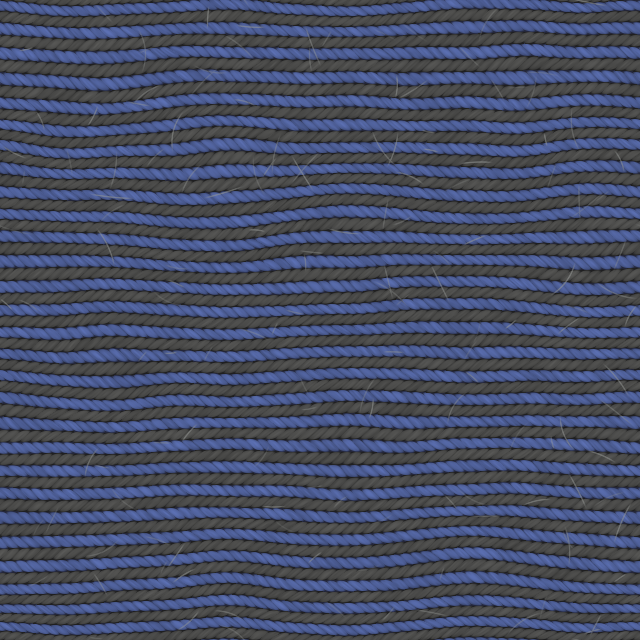
Give the GLSL for this texture, as a three.js fragment shader.

```glsl
// Knitted cloth: 28 pairs of blue and charcoal rows of slanted stitches, 60 across.
// Rows are bent by wrapping noise, each stitch is a sheared soft oval with fine
// yarn grain, and loose pale hairs are scattered on a wrapping grid.
varying vec2 vUv;

float hash(vec2 p) {
  vec3 q = fract(vec3(p.xyx) * vec3(0.1031, 0.1030, 0.0973));
  q += dot(q, q.yzx + 33.33);
  return fract((q.x + q.y) * q.z);
}

// Value noise that repeats after a whole number of cells
float noise(vec2 p, vec2 period) {
  vec2 i = floor(p), f = fract(p);
  f = f * f * (3.0 - 2.0 * f);
  vec2 a = mod(i, period), b = mod(i + 1.0, period);
  return mix(mix(hash(a), hash(vec2(b.x, a.y)), f.x),
             mix(hash(vec2(a.x, b.y)), hash(b), f.x), f.y);
}

// Uneven tension that lifts and lowers the rows
float rowBend(vec2 uv) {
  float broad = noise(uv * vec2(5.0, 7.0) + 0.3, vec2(5.0, 7.0)) - 0.5;
  float small = noise(uv * vec2(11.0, 13.0), vec2(11.0, 13.0)) - 0.5;
  return 0.021 * broad + 0.007 * small;
}

vec3 knit(vec2 uv) {
  float y = (uv.y + rowBend(uv)) * 56.0 + 0.5;
  float row = mod(floor(y), 56.0);
  float v = fract(y) - 0.5;
  float isBlue = mod(row, 2.0);

  // Blue stitches fall to the right, charcoal ones rise
  float lean = mix(-1.25, 1.15, isBlue);
  float s = uv.x * 60.0 + lean * v + hash(vec2(row, 7.0));
  s += 0.25 * (noise(vec2(uv.x * 30.0, y), vec2(30.0, 56.0)) - 0.5);
  float q = fract(s) - 0.5;
  float stitch = hash(vec2(mod(floor(s), 60.0), row + 90.0));

  // Rounded strand: 0 along its middle, 1 at its rim
  float rim = 2.8 * q * q + 1.1 * pow(abs(2.0 * v), 3.0);
  float gap = smoothstep(0.6, 1.4, rim);
  float grain = noise(vec2(s * 5.0, y * 2.0), vec2(300.0, 112.0)) - 0.5;
  float light = 1.10 - 0.24 * rim + 0.16 * grain + 0.12 * (stitch - 0.5);
  light += 0.10 * v;

  vec3 charcoal = vec3(0.285, 0.285, 0.28);
  vec3 blue = vec3(0.295, 0.36, 0.575);
  vec3 yarn = mix(charcoal, blue, isBlue) * light;
  vec3 shadow = mix(vec3(0.12, 0.12, 0.125), vec3(0.14, 0.15, 0.22), isBlue);
  return mix(yarn, shadow, gap);
}

// Coverage of bent, tapering hairs, two candidates in each of 11 x 11 cells
float hairs(vec2 uv) {
  vec2 p = uv * 11.0, home = floor(p);
  float cover = 0.0;
  for (int j = -1; j <= 1; j++) {
    for (int i = -1; i <= 1; i++) {
      vec2 cell = home + vec2(float(i), float(j));
      vec2 id = mod(cell, 11.0);
      for (int k = 0; k < 2; k++) {
        vec2 seed = id + 31.0 * float(k);
        vec2 center = cell + vec2(hash(seed + 3.7), hash(seed + 11.2));
        float angle = 6.2832 * hash(seed + 19.6);
        float halfLength = mix(0.12, 0.42, hash(seed + 27.1));
        float bend = 1.4 * (hash(seed + 41.3) - 0.5);
        vec2 d = p - center;
        d = vec2(d.x * cos(angle) + d.y * sin(angle),
                 d.y * cos(angle) - d.x * sin(angle));
        float across = abs(d.y - bend * (d.x * d.x - 0.03));
        float along = 1.0 - smoothstep(0.5, 1.0, abs(d.x) / halfLength);
        float strength = step(0.4, hash(seed + 53.9)) * mix(0.15, 0.55, hash(seed + 67.4));
        cover = max(cover, strength * along * (1.0 - smoothstep(0.003, 0.021, across)));
      }
    }
  }
  return cover;
}

void main() {
  vec3 color = knit(vUv);
  color = mix(color, vec3(0.58, 0.59, 0.58), hairs(vUv));
  gl_FragColor = vec4(color, 1.0);
}
```
